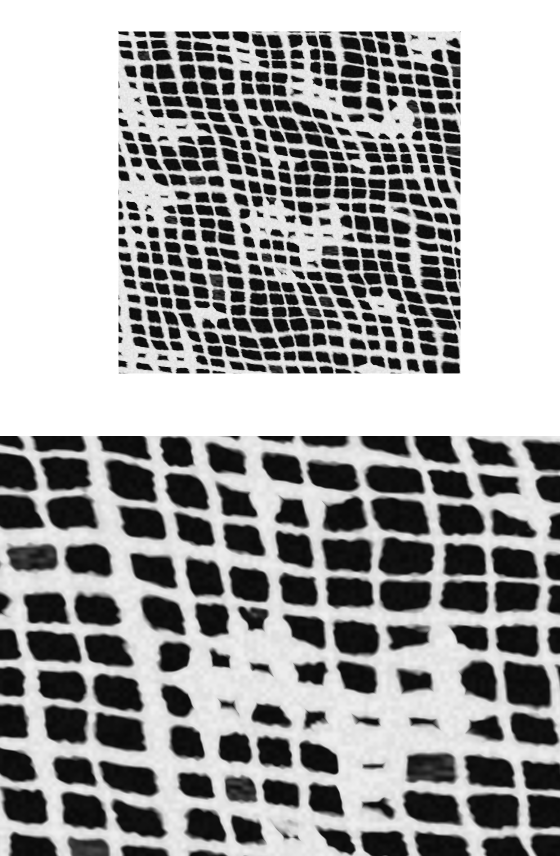
Top, the full canvas; bottom, a detail of the centre.
Write a Shadertoy shader that draws this texture.

```glsl
// A square swatch of pale, loosely woven gauze over black, on a white ground.
// Two skewed, warped families of threads bound rounded holes; noise varies
// each thread's width. The plain white border makes the canvas tile.

#define COLS 19.0                    // holes across the swatch
#define ROWS 25.0                    // holes down the swatch
#define SIDE 0.814                   // swatch side, in canvas heights
#define CENTER vec2(0.0226, 0.018)   // swatch centre from canvas centre
#define SKEW vec2(0.21, 0.09)        // lean of upright and level threads
#define THIN 0.076                   // least half width of a thread, in cells
#define SWELL 0.145                  // added half width of thick threads
#define CORNER 0.0055                // corner radius of the holes
#define CLUMP 0.010                  // how far fibre clumps close the holes
#define SOFT 0.0016                  // softness of fibre edges

float hash(vec2 p) {
    vec3 q = fract(p.xyx * 0.1031);
    q += dot(q, q.yzx + 33.33);
    return fract((q.x + q.y) * q.z);
}

float noise(vec2 p) {
    vec2 i = floor(p), f = fract(p);
    f = f * f * (3.0 - 2.0 * f);
    return mix(mix(hash(i), hash(i + vec2(1, 0)), f.x),
               mix(hash(i + vec2(0, 1)), hash(i + vec2(1, 1)), f.x), f.y);
}

// Half width of one thread, slowly changing along its length
float threadWidth(float line, float along, float seed) {
    float n = noise(vec2(line * 3.0 + seed, along * 0.33 + seed));
    return THIN + SWELL * n * n;
}

// Bend the regular grid and bunch its rows and columns
vec2 warp(vec2 g) {
    vec2 bend = vec2(noise(g * 0.25 + 11.0), noise(g * 0.25 + 47.0)) - 0.5;
    vec2 wobble = vec2(noise(g * 1.3 + 5.0), noise(g * 1.3 + 83.0)) - 0.5;
    vec2 bunch = vec2(noise(vec2(g.x * 0.6, g.y * 0.06 + 20.0)),
                      noise(vec2(g.y * 0.6, g.x * 0.06 + 60.0))) - 0.5;
    return g + 0.7 * bend + 0.16 * wobble + 0.5 * bunch;
}

// Signed distance to the hole of the current cell, negative inside
float holeDistance(vec2 g, float leftEdge) {
    vec2 id = floor(g), f = fract(g);
    vec2 cell = SIDE / vec2(COLS, ROWS);
    vec2 low = vec2(threadWidth(id.x, g.y, 17.0), threadWidth(id.y, g.x, 131.0));
    vec2 high = vec2(threadWidth(id.x + 1.0, g.y, 17.0),
                     threadWidth(id.y + 1.0, g.x, 131.0));
    low += 0.05 * leftEdge;
    high += 0.05 * leftEdge;
    vec2 middle = 0.5 * (low + 1.0 - high);
    vec2 halfSize = max(0.5 * (1.0 - low - high), 0.02) * cell;
    float radius = min(CORNER, min(halfSize.x, halfSize.y));
    vec2 e = abs(f - middle) * cell - halfSize + radius;
    return length(max(e, 0.0)) + min(max(e.x, e.y), 0.0) - radius;
}

vec3 gauze(vec2 q, float pixel) {
    // Skewed grid, counted from the top left of the swatch
    vec2 s = vec2(q.x, 1.0 - q.y);
    vec2 g = warp(vec2(COLS, ROWS) * (s - SKEW * s.yx));

    // Holes, closed in places by clumps and frayed by loose fibres
    float d = holeDistance(g, smoothstep(0.13, 0.0, s.x));
    d += CLUMP * smoothstep(0.70, 0.92, noise(g * 0.6 + 29.0));
    d += 0.0026 * (noise(g * 8.0) - 0.5);
    float edge = SOFT + 0.5 * pixel;
    float thread = smoothstep(-edge, edge, d);

    // Mottled pale fibre; a few holes hold a grey haze
    float grain = noise(s * 230.0);
    float fibre = 0.83 + 0.07 * grain + 0.04 * smoothstep(0.002, 0.006, d);
    float haze = step(0.95, hash(floor(g) + 7.0)) * noise(g * vec2(6.0, 9.0));
    float dark = 0.035 + 0.04 * grain + 0.22 * haze;
    return vec3(mix(dark, fibre, thread));
}

void mainImage(out vec4 fragColor, in vec2 fragCoord) {
    float pixel = 1.0 / iResolution.y;
    vec2 p = (fragCoord - 0.5 * iResolution.xy) * pixel - CENTER;

    // White ground outside the swatch
    vec2 outside = abs(p) - 0.5 * SIDE;
    float swatch = smoothstep(pixel, -pixel, max(outside.x, outside.y));
    vec3 color = mix(vec3(1.0), gauze(p / SIDE + 0.5, pixel), swatch);
    fragColor = vec4(color, 1.0);
}
```
